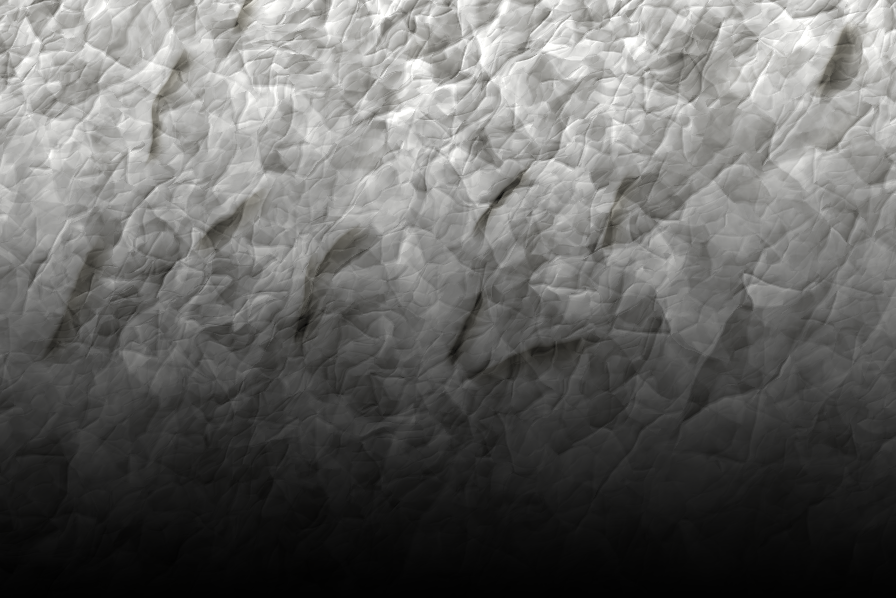
This texture is drawn by a Shadertoy shader. Its source:

```glsl
// Crumpled grey paper, lit from the top and fading to black at the bottom.

const vec2 LIGHT = vec2(-0.6, 0.8);

float hash1(vec2 p) {
    vec3 q = fract(vec3(p.xyx) * 0.1031);
    q += dot(q, q.yzx + 33.33);
    return fract((q.x + q.y) * q.z);
}

vec2 hash2(vec2 p) {
    return vec2(hash1(p), hash1(p + 71.7));
}

float noise(vec2 p) {
    vec2 i = floor(p), f = fract(p);
    f = f * f * (3.0 - 2.0 * f);
    return mix(mix(hash1(i), hash1(i + vec2(1, 0)), f.x),
               mix(hash1(i + vec2(0, 1)), hash1(i + vec2(1, 1)), f.x), f.y);
}

float fbm(vec2 p) {
    float sum = 0.0, amp = 0.5;
    for (int i = 0; i < 4; i++) {
        sum += amp * noise(p);
        p = mat2(1.6, 1.2, -1.2, 1.6) * p + 5.3;
        amp *= 0.5;
    }
    return sum;
}

mat2 rotation(float a) {
    return mat2(cos(a), sin(a), -sin(a), cos(a));
}

// Tone of one tilted facet: a flat random value plus a random ramp.
float facetTone(vec2 cell, vec2 offset) {
    return hash1(cell + 13.0) - 0.5 + 1.2 * dot(offset, hash2(cell + 29.0) - 0.5);
}

// Layer of stretched facets whose shared edges catch light or shade.
float facets(vec2 p, float scale, float angle, float seed, float pixel) {
    mat2 turn = rotation(angle);
    vec2 q = turn * p * scale * vec2(0.68, 1.3) + seed;
    vec2 base = floor(q), nearOff = vec2(0), nextOff = vec2(0);
    vec2 nearCell = vec2(0), nextCell = vec2(0);
    float nearD = 1e3, nextD = 1e3;
    for (int y = -1; y <= 1; y++)
    for (int x = -1; x <= 1; x++) {
        vec2 cell = base + vec2(x, y);
        vec2 off = cell + hash2(cell) - q;
        float d = dot(off, off);
        if (d < nearD) {
            nextD = nearD; nextOff = nearOff; nextCell = nearCell;
            nearD = d; nearOff = off; nearCell = cell;
        } else if (d < nextD) {
            nextD = d; nextOff = off; nextCell = cell;
        }
    }
    vec2 across = normalize(nextOff - nearOff + 1e-5);
    float edge = dot(0.5 * (nearOff + nextOff), across);
    float own = facetTone(nearCell, nearOff);
    float other = facetTone(nextCell, nextOff);
    float blend = smoothstep(0.0, pixel * scale + 0.01, edge);
    float strength = hash1(nearCell + nextCell) - 0.2;
    float crease = dot(across, turn * LIGHT) * strength * exp(-edge * 12.0);
    return mix(0.5 * (own + other), own, blend) + 2.0 * crease * blend;
}

// Fold along a segment: crisp on its left side, soft on its right side.
float fold(vec2 p, vec4 ends, float width) {
    vec2 along = ends.zw - ends.xy, rel = p - ends.xy;
    float len = length(along);
    vec2 dir = along / len;
    float t = dot(rel, dir) / len;
    float side = dot(rel, vec2(dir.y, -dir.x));
    float profile = side > 0.0 ? exp(-pow(side / width, 2.0)) : exp(side / (0.15 * width));
    return profile * smoothstep(-0.15, 0.15, t) * smoothstep(1.15, 0.85, t);
}

void mainImage(out vec4 fragColor, in vec2 fragCoord) {
    vec2 p = fragCoord / iResolution.y;
    float pixel = 1.0 / iResolution.y;
    vec2 wobble = vec2(fbm(p * 9.0), fbm(p * 9.0 + 41.0)) - 0.47;
    vec2 w = p + 0.055 * wobble;

    // Facets from large sheets to fine wrinkles, busier toward the left.
    float busy = mix(1.25, 0.75, p.x / 1.5) * (0.5 + noise(p * 4.0 + 8.0));
    float tone = 0.11 * facets(w, 5.5, -0.85, 3.0, pixel);
    tone += 0.16 * facets(w, 10.0, -1.0, 17.0, pixel);
    tone += 0.15 * facets(w, 15.0, 0.7, 27.0, pixel);
    tone += 0.18 * busy * facets(w, 23.0, -1.1, 37.0, pixel);
    tone += 0.15 * busy * facets(w, 40.0, -0.2, 59.0, pixel);
    tone += 0.09 * busy * facets(w, 68.0, -0.8, 83.0, pixel);
    tone += 0.08 * (fbm(p * 90.0) - 0.47);

    // Main shadowed folds and raised, lit folds.
    vec4 shadows[12] = vec4[12](
        vec4(0.26, 0.83, 0.31, 0.91), vec4(0.25, 0.73, 0.26, 0.83),
        vec4(0.32, 0.59, 0.44, 0.68), vec4(0.07, 0.41, 0.16, 0.59),
        vec4(0.52, 0.53, 0.60, 0.62), vec4(0.50, 0.43, 0.52, 0.57),
        vec4(0.79, 0.62, 0.88, 0.72), vec4(1.01, 0.58, 1.05, 0.70),
        vec4(0.79, 0.38, 0.98, 0.43), vec4(0.75, 0.40, 0.80, 0.51),
        vec4(1.37, 0.85, 1.41, 0.96), vec4(0.40, 0.95, 0.42, 1.02));
    vec4 ridges[8] = vec4[8](
        vec4(0.65, 0.80, 0.69, 0.94), vec4(1.20, 0.85, 1.36, 0.97),
        vec4(1.25, 0.68, 1.42, 0.81), vec4(0.88, 0.60, 1.03, 0.68),
        vec4(0.88, 0.58, 1.02, 0.50), vec4(0.06, 0.73, 0.22, 0.76),
        vec4(0.56, 0.63, 0.62, 0.76), vec4(1.43, 0.88, 1.45, 0.97));
    vec2 bent = p + 0.035 * wobble;
    float shadow = 0.0, ridge = 0.0;
    for (int i = 0; i < 12; i++)
        shadow = max(shadow, fold(bent, shadows[i], 0.014 + 0.014 * hash1(vec2(i, 4))));
    for (int i = 0; i < 8; i++)
        ridge = max(ridge, fold(bent, ridges[i], 0.045));

    // Vertical fade, then a warm stain in the deepest shade.
    float fade = 0.78 * smoothstep(-0.06, 1.02, p.y);
    float shade = max(1.0 + 1.15 * tone + 0.12 * ridge - 0.42 * shadow, 0.08);
    float warmth = clamp(0.5 * shadow - 0.6 * tone, 0.0, 0.5);
    vec3 paper = mix(vec3(1.0, 1.0, 0.99), vec3(1.0, 0.95, 0.80), warmth);
    fragColor = vec4(clamp(paper * fade * shade, 0.0, 1.0), 1.0);
}
```
